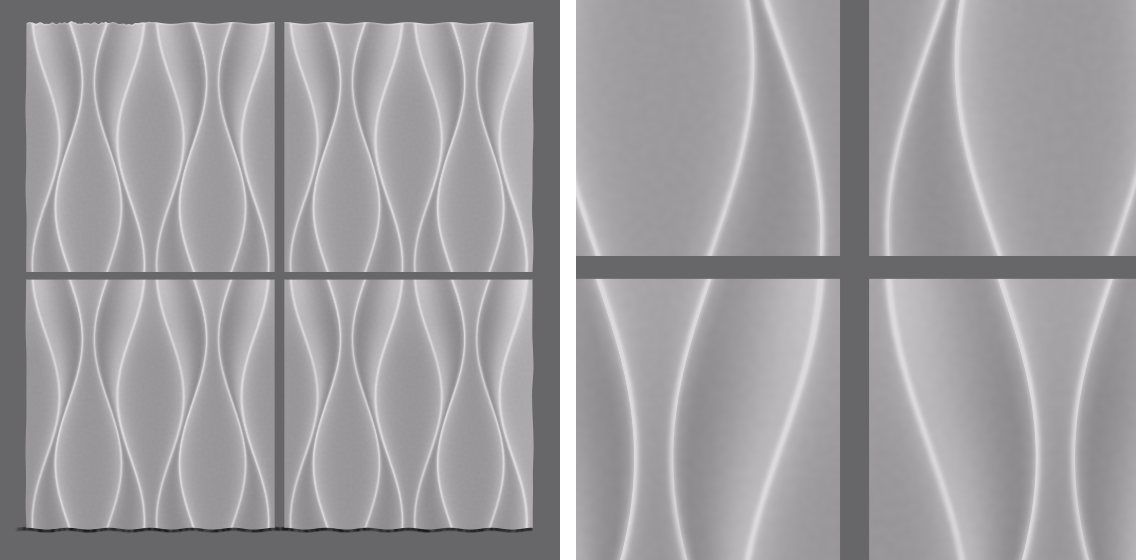
Left, the full canvas; right, a detail of the centre.
Give the GLSL for this pattern, as a WebGL 2 fragment shader.

```glsl
#version 300 es
precision highp float;
// Four embossed wall panels in a 2 x 2 grid on a flat grey ground.
// Each holds two columns of low lenses staggered with tall ones; sine curves
// bound the lenses, and concave shading plus bright ridges give the relief.

#define ORIGIN vec2(0.0469, 0.0560)
#define PITCH vec2(0.4609, 0.4583)
#define PANEL vec2(0.4436, 0.4447)
#define COLUMNS 2.0
#define LENS_MEAN 0.0806
#define LENS_SWING 0.0543
#define LOW_PHASE 0.24
#define TALL_PHASE -0.03
#define RIDGE_WIDTH 0.0055
#define GROUND vec3(0.405, 0.400, 0.410)
#define PLASTER vec3(1.0, 0.988, 1.0)

uniform vec2 u_resolution;
out vec4 fragColor;

const float TAU = 6.2831853;

vec2 hashGradient(vec2 cell) {
  float h = fract(sin(dot(cell, vec2(127.1, 311.7))) * 4375.85);
  return vec2(cos(TAU * h), sin(TAU * h));
}

float gradientNoise(vec2 p) {
  vec2 i = floor(p), f = fract(p);
  vec2 w = f * f * f * (f * (f * 6.0 - 15.0) + 10.0);
  vec2 e = vec2(1.0, 0.0);
  float low = mix(dot(hashGradient(i), f),
                  dot(hashGradient(i + e.xy), f - e.xy), w.x);
  float high = mix(dot(hashGradient(i + e.yx), f - e.yx),
                   dot(hashGradient(i + e.xx), f - e.xx), w.x);
  return mix(low, high, w.y);
}

// Half width of a lens (x) and its slope down the panel (y).
vec2 lensProfile(float t, float phase) {
  float a = TAU * (t - phase);
  return vec2(LENS_MEAN - LENS_SWING * cos(a), LENS_SWING * TAU * sin(a));
}

// Bright crest just inside a lens edge, with a soft shoulder.
float ridge(float d) {
  float k = d / RIDGE_WIDTH + 0.3;
  return 0.12 * exp(-k * k) + 0.025 * exp(-abs(d) / (4.0 * RIDGE_WIDTH));
}

float concave(float s, float t) {
  float rim = s * s;
  return 0.598 + 0.085 * rim * rim + 0.035 * rim - 0.018 * s
       + 0.05 * (1.0 - smoothstep(0.0, 0.35, t));
}

float relief(vec2 p, float px) {
  float t = 1.0 - p.y;
  float lowX = (fract(p.x * COLUMNS) - 0.5) / COLUMNS;
  float tallX = (fract(p.x * COLUMNS + 0.5) - 0.5) / COLUMNS;
  vec2 low = lensProfile(t, LOW_PHASE);
  vec2 tall = lensProfile(t, TALL_PHASE);
  float lowD = (abs(lowX) - low.x) / sqrt(1.0 + low.y * low.y);
  float tallD = (abs(tallX) - tall.x) / sqrt(1.0 + tall.y * tall.y);

  // Valley between neighbouring lenses: darkest beside the low lens neck.
  float gap = 0.5 / COLUMNS - low.x - tall.x;
  float u = clamp((abs(lowX) - low.x) / gap, 0.0, 1.0);
  float upperValley = mix(0.545, 0.715, smoothstep(0.12, 0.95, u))
                    + 0.06 * (1.0 - smoothstep(0.0, 0.18, u));
  upperValley += 0.04 * (1.0 - smoothstep(0.0, 0.2, t));
  float across = 2.0 * u - 1.0;
  float lowerValley = 0.56 + 0.09 * across * across;
  float shade = mix(upperValley, lowerValley, smoothstep(0.45, 0.75, t));

  // Lens hollows, then the crests along both edge families.
  shade = mix(shade, concave(lowX / low.x, t), clamp(0.5 - lowD / px, 0.0, 1.0));
  shade = mix(shade, concave(tallX / tall.x, t), clamp(0.5 - tallD / px, 0.0, 1.0));
  return shade + ridge(lowD) + ridge(tallD);
}

void main() {
  vec2 uv = gl_FragCoord.xy / u_resolution;
  float px = 1.0 / min(u_resolution.x, u_resolution.y);
  vec2 cell = step(ORIGIN + 0.5 * (PITCH + PANEL), uv);
  vec2 lo = ORIGIN + cell * PITCH;
  vec2 hi = lo + PANEL;
  vec2 p = (uv - lo) / PANEL;

  // Outer edges are scalloped and chipped; edges along the joints are straight.
  float scallop = 0.0016 * cos(TAU * 6.0 * p.x);
  float chips = gradientNoise(vec2(uv.x * 150.0, 3.5));
  float worn = 1.0 - smoothstep(0.2, 0.3, uv.x);
  float wobble = 0.003 * gradientNoise(vec2(uv.y * 14.0, cell.x * 9.0 + 0.5));
  lo += vec2(wobble, scallop) * (1.0 - cell);
  hi += vec2(wobble, scallop + 0.004 * worn * chips) * cell;
  vec2 inside = min(uv - lo, hi - uv);
  float mask = clamp(min(inside.x, inside.y) / px + 0.5, 0.0, 1.0);

  // Thin contact shadow below the bottom row.
  float drop = abs(uv.y - ORIGIN.y - scallop + 0.002);
  float shadow = (1.0 - smoothstep(0.0012, 0.0035 + px, drop))
               * smoothstep(0.025, 0.04, uv.x) * (1.0 - smoothstep(0.948, 0.953, uv.x));
  vec3 color = mix(GROUND, vec3(0.1), shadow * (0.75 + 0.5 * chips));

  // Panel light: brighter upper row, right flank and top lip, with fine grain.
  float shade = relief(p, px / PANEL.x) + 0.014 * cell.y;
  shade += 0.07 * cell.x * smoothstep(0.82, 1.0, p.x);
  shade += 0.09 * cell.y * (1.0 - smoothstep(0.0, 0.005, hi.y - uv.y));
  shade += 0.012 * gradientNoise(uv * 170.0);
  color = mix(color, PLASTER * min(shade, 0.86), mask);
  fragColor = vec4(color, 1.0);
}
```
